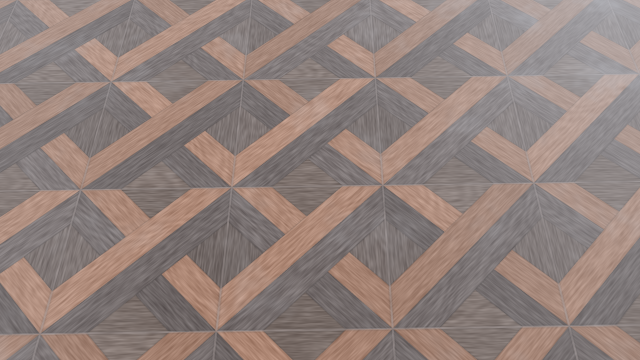
A Shadertoy shader for this texture:

```glsl
// Parquet floor in perspective: square tiles with a two-tone diagonal band
// crossing over a second band, and wood triangles filling the sides.
// Each pixel is projected to the floor, sorted into a plank and given grain.

#define ORIGIN vec2(0.111, 0.072)   // tile corner (0,0), in canvas heights
#define AXIS_U vec2(0.490, 0.0074)  // floor axis to the right
#define AXIS_V vec2(0.151, 0.480)   // floor axis going away
#define RECEDE 0.168                // perspective shrink per tile row
#define BAND 0.188                  // half width of a two-tone band
#define SEAM 0.0055                 // half width of the seam between tiles
#define LIGHT_WOOD vec3(0.655, 0.495, 0.415)
#define DARK_WOOD vec3(0.415, 0.380, 0.375)
#define SIDE_WOOD vec3(0.460, 0.405, 0.380)
#define HAZE vec3(0.760, 0.770, 0.800)
#define SAMPLES 3

float hash(vec2 p) {
    vec3 q = fract(p.xyx * vec3(0.1031, 0.1030, 0.0973));
    q += dot(q, q.yzx + 33.33);
    return fract((q.x + q.y) * q.z);
}

float corner(vec2 cell, vec2 offset) {
    float angle = 6.2832 * hash(cell);
    return dot(vec2(cos(angle), sin(angle)), offset);
}

// Gradient noise, about -0.7 to 0.7
float noise(vec2 p) {
    vec2 i = floor(p), f = p - i;
    vec2 s = f * f * f * (f * (f * 6.0 - 15.0) + 10.0);
    vec2 e = vec2(1.0, 0.0);
    return mix(mix(corner(i, f), corner(i + e, f - e), s.x),
               mix(corner(i + e.yx, f - e.yx), corner(i + 1.0, f - 1.0), s.x), s.y);
}

// Solve the perspective mapping for the floor position under p
vec2 floorPoint(vec2 p) {
    return inverse(mat2(AXIS_U, AXIS_V - RECEDE * p)) * (p - ORIGIN);
}

// Fibres, pores and arched growth rings; g.x runs along the plank
float woodGrain(vec2 g, float seed) {
    g += vec2(17.0, 31.0) * seed;
    float fibre = noise(g * vec2(5.0, 75.0));
    float pore = noise(g * vec2(16.0, 130.0) + 40.0);
    float bend = noise(g * vec2(2.2, 5.0));
    float rings = sin(g.y * 50.0 + bend * 30.0);
    return 0.11 * fibre + 0.08 * pore + 0.022 * rings * smoothstep(0.3, 0.7, seed);
}

vec3 parquet(vec2 uv) {
    vec2 tile = floor(uv), t = uv - tile;
    float a = (t.y - t.x) * 0.7071;        // offset from the main diagonal
    float b = (t.x + t.y - 1.0) * 0.7071;  // offset from the cross diagonal
    vec2 side = step(0.0, vec2(a, b));
    vec2 grainPos;
    vec3 wood;
    float plank, joint;

    if (abs(a) < BAND) {                   // unbroken main band
        wood = mix(DARK_WOOD, LIGHT_WOOD, side.x);
        grainPos = vec2(b, a);
        plank = side.x;
        joint = min(abs(a), BAND - abs(a));
    } else if (abs(b) < BAND) {            // cross band, passing beneath
        wood = mix(DARK_WOOD, LIGHT_WOOD, side.y);
        grainPos = vec2(a, b);
        plank = 2.0 + side.y + 2.0 * side.x;
        joint = min(min(abs(b), BAND - abs(b)), abs(a) - BAND);
    } else {                               // side triangles
        bool level = a * b > 0.0;
        wood = level ? SIDE_WOOD : mix(DARK_WOOD, SIDE_WOOD, 0.45);
        grainPos = level ? t : t.yx;
        plank = 6.0 + side.y + 2.0 * side.x;
        joint = min(abs(a), abs(b)) - BAND;
    }

    // Tone differs a little from plank to plank
    float seed = hash(tile * vec2(13.0, 29.0) + plank * 7.3 + 60.0);
    wood *= 1.0 + 0.13 * (seed - 0.5);
    wood += woodGrain(grainPos, seed);
    wood *= 1.0 - 0.13 * (1.0 - smoothstep(0.001, 0.008, joint));

    // Worn, pale seams between tiles
    vec2 toEdge = min(t, 1.0 - t);
    float edge = min(toEdge.x, toEdge.y);
    float seam = 1.0 - smoothstep(SEAM * 0.5, SEAM * 1.6, edge);
    float wear = 0.45 + 0.35 * noise(uv * 9.0);
    wood *= 1.0 - 0.10 * (1.0 - smoothstep(SEAM, SEAM * 3.0, edge));
    return mix(wood, vec3(0.66, 0.61, 0.60), seam * wear);
}

// Daylight glare, strongest toward the far right
float glare(vec2 q) {
    float right = smoothstep(0.45, 1.0, q.x) * (0.35 + 0.65 * q.y);
    float left = 1.0 - smoothstep(0.0, 0.3, q.x);
    return 0.07 + 0.20 * q.y * q.y + 0.38 * right + 0.12 * left;
}

void mainImage(out vec4 fragColor, in vec2 fragCoord) {
    vec3 color = vec3(0.0);
    for (int j = 0; j < SAMPLES; j++)
    for (int i = 0; i < SAMPLES; i++) {
        vec2 jitter = (vec2(i, j) + 0.5) / float(SAMPLES) - 0.5;
        color += parquet(floorPoint((fragCoord + jitter) / iResolution.y));
    }
    color /= float(SAMPLES * SAMPLES);

    // Dusty scuffs lie on the floor, glare lies over everything
    vec2 uv = floorPoint(fragCoord / iResolution.y);
    float scuff = smoothstep(0.05, 0.6, noise(uv * 2.3 + 5.0) + 0.4 * noise(uv * 11.0));
    float haze = glare(fragCoord / iResolution.xy) + 0.12 * scuff;
    fragColor = vec4(mix(color, HAZE, clamp(haze, 0.0, 1.0)), 1.0);
}
```
